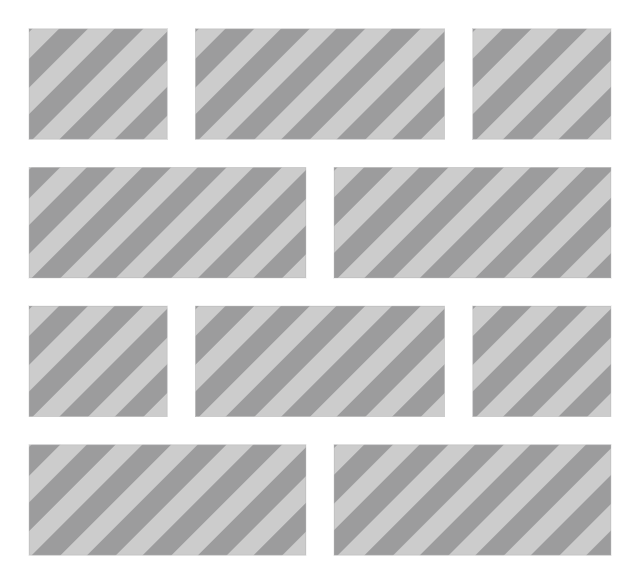
A Shadertoy shader for this pattern:

```glsl
// Brick wall of grey blocks in running bond, hatched with continuous diagonal stripes.
#define MODULES_ACROSS 23.08            // canvas width in joint widths
#define PANEL vec2(21.0, 19.0)          // size of the wall
#define ROW_PITCH 5.0                   // block height plus joint
#define STRIPE_PERIOD 2.0               // measured along x
#define LIGHT_WIDTH 0.96
#define LIGHT_START 0.135
#define RIM_WIDTH 0.025
#define RIM_STRENGTH 0.6
#define DARK_GREY vec3(0.61, 0.61, 0.615)
#define LIGHT_GREY vec3(0.80)
#define RIM_GREY vec3(0.70)
#define PAPER vec3(1.0)

// Distance to the nearest of evenly spaced centres
float repeatDistance(float x, float centre, float period) {
    return abs(mod(x - centre + 0.5 * period, period) - 0.5 * period);
}

// Signed distance to the blocks, negative inside
float blockDistance(vec2 p) {
    float row = floor((p.y + 0.5) / ROW_PITCH);
    bool splitInTwo = mod(row, 2.0) > 0.5;
    float jointX = splitInTwo ? repeatDistance(p.x, 10.5, 11.0)
                              : repeatDistance(p.x, 5.5, 10.0);
    float jointY = repeatDistance(p.y, -0.5, ROW_PITCH);
    vec2 border = abs(p - 0.5 * PANEL) - 0.5 * PANEL;
    return max(0.5 - min(jointX, jointY), max(border.x, border.y));
}

// Signed distance to the light stripes, running up to the right
float stripeDistance(vec2 p) {
    float centre = LIGHT_START + 0.5 * LIGHT_WIDTH;
    float along = repeatDistance(p.x + p.y, centre, STRIPE_PERIOD);
    return (along - 0.5 * LIGHT_WIDTH) * inversesqrt(2.0);
}

float coverage(float d, float pixel) {
    return clamp(0.5 - d / pixel, 0.0, 1.0);
}

void mainImage(out vec4 fragColor, in vec2 fragCoord) {
    // Joint widths from the top left of the centred wall, y downwards
    float pixel = MODULES_ACROSS / iResolution.x;
    vec2 p = (fragCoord - 0.5 * iResolution.xy) * pixel;
    p = vec2(p.x, -p.y) + 0.5 * PANEL;

    // Hatching, then a faint rim, then the joints
    float block = blockDistance(p);
    vec3 color = mix(DARK_GREY, LIGHT_GREY, coverage(stripeDistance(p), pixel));
    float rim = 1.0 - coverage(block + RIM_WIDTH, pixel);
    color = mix(color, RIM_GREY, rim * RIM_STRENGTH);
    color = mix(PAPER, color, coverage(block, pixel));

    fragColor = vec4(color, 1.0);
}
```
